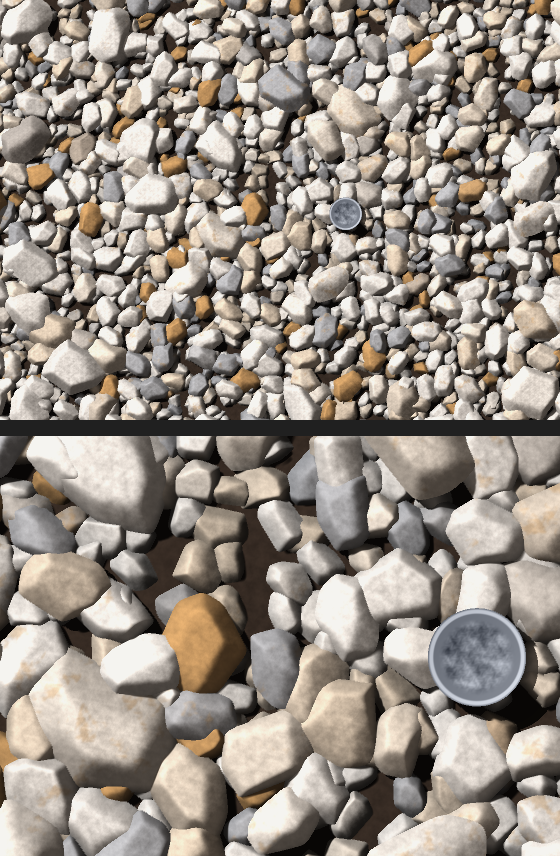
Top: the whole. Bottom: its middle third, enlarged.
This texture is drawn by a Shadertoy shader. Its source:

```glsl
// Sunlit gravel: three sizes of faceted stones piled as one height field, with a coin.
// Each stone is a soft minimum of tilted planes in a jittered cell, and the shadows
// come from a short march over the heights toward the sun.

const float TAU = 6.2831853;
const vec3 SUN = vec3(-0.53, 0.43, 0.73);
const vec2 COIN_CENTER = vec2(0.823, 0.491);
const float COIN_RADIUS = 0.039;
const float COIN_ID = -1.0;

const vec3 WHITE = vec3(0.95, 0.94, 0.925);
const vec3 BEIGE = vec3(0.88, 0.82, 0.74);
const vec3 SLATE = vec3(0.69, 0.70, 0.72);
const vec3 OCHRE = vec3(0.78, 0.61, 0.40);
const vec3 SOIL = vec3(0.30, 0.24, 0.20);
const vec3 SHADE = vec3(0.37, 0.345, 0.325);

struct Surface { float height; vec2 slope; float id; };

float hash1(float x) { return fract(sin(x) * 4375.85); }

vec4 hash4(vec2 c) {
    vec4 h = fract(c.xyxy * vec4(0.1031, 0.1030, 0.0973, 0.1099));
    h += dot(h, h.wzxy + 33.33);
    return fract((h.xxyz + h.yzzw) * h.zywx);
}

// Layered sines, roughly -1 to 1
float mottle(vec2 p) {
    float sum = 0.0, gain = 0.5;
    for (int i = 0; i < 4; i++) {
        sum += gain * sin(p.x + 1.7 * sin(p.y)) * cos(p.y + 1.3 * sin(p.x * 0.8));
        p = mat2(1.3, 1.5, -1.5, 1.3) * p + 2.1;
        gain *= 0.65;
    }
    return sum;
}

// Height and slope of one stone, in units of its cell
vec3 stone(vec2 q, float id) {
    const float CRISP = 20.0;
    float size = mix(0.43, 0.62, hash1(id * 71.3));
    float axis = TAU * hash1(id * 39.7);
    vec2 tilt = 0.55 * (vec2(hash1(id * 53.1), hash1(id * 87.9)) - 0.5);
    float cap = mix(0.27, 0.42, hash1(id * 23.3)) + dot(q, tilt);
    float total = exp(-CRISP * cap);
    vec2 slope = tilt * total;
    for (float k = 0.0; k < 7.0; k++) {
        float r = hash1(id * 157.3 + k * 12.99);
        float angle = TAU * (k + 0.7 * r) / 7.0;
        vec2 dir = vec2(cos(angle), sin(angle));
        float reach = size * (0.72 + 0.46 * abs(cos(angle - axis)));
        float steep = mix(0.8, 2.8, fract(r * 7.31));
        float weight = exp(-CRISP * steep * (reach - dot(q, dir)));
        total += weight;
        slope -= dir * steep * weight;
    }
    return vec3(-log(total) / CRISP, slope / total);
}

// Adds one size of stones to the pile
void scatter(vec2 p, float cell, float seed, float density, float lift, inout Surface top) {
    p /= cell;
    vec2 home = floor(p);
    for (int j = -1; j <= 1; j++)
    for (int i = -1; i <= 1; i++) {
        vec2 c = home + vec2(i, j);
        vec4 r = hash4(c + seed);
        vec2 q = p - c - 0.5 - 0.7 * (r.xy - 0.5);
        if (r.w > density || dot(q, q) > 0.9) continue;
        vec3 s = stone(q, r.z + 0.1);
        float height = lift + cell * (s.x + 0.22 * r.x);
        if (s.x > 0.0 && height > top.height) top = Surface(height, s.yz, r.z + 0.1);
    }
}

Surface gravel(vec2 p) {
    if (distance(p, COIN_CENTER) < COIN_RADIUS) return Surface(0.036, vec2(0), COIN_ID);
    Surface top = Surface(0.0, vec2(0), 0.0);
    scatter(p, 0.034, 17.0, 0.95, 0.0, top);
    scatter(p, 0.057, 71.0, 0.82, 0.007, top);
    scatter(p, 0.100, 133.0, 0.22, 0.008, top);
    return top;
}

float sunlight(vec2 p, float height) {
    float lit = 1.0;
    for (float k = 1.0; k <= 5.0; k++) {
        float t = 0.0062 * k;
        float ray = height + t * SUN.z / length(SUN.xy);
        float gap = ray - gravel(p + t * normalize(SUN.xy)).height;
        lit = min(lit, smoothstep(-0.003, 0.0, gap));
    }
    return lit;
}

vec3 stoneColor(vec2 p, float id) {
    float kind = hash1(id * 311.7);
    vec3 color = mix(WHITE, BEIGE, smoothstep(0.35, 0.75, kind));
    color = mix(color, SLATE, smoothstep(0.78, 0.82, kind));
    color = mix(color, OCHRE, smoothstep(0.93, 0.95, kind));
    float stain = smoothstep(0.25, 0.8, mottle(p * 75.0 + id * 40.0));
    color = mix(color, OCHRE, 0.4 * stain * step(0.6, hash1(id * 419.1)));
    return color * (1.0 + 0.07 * mottle(p * 330.0 + id * 90.0));
}

vec3 coinColor(vec2 p) {
    vec2 q = (p - COIN_CENTER) / COIN_RADIUS;
    float r = length(q);
    float relief = mottle(q * 5.0) * (1.0 - smoothstep(0.6, 0.8, r));
    float rim = smoothstep(0.87, 0.91, r) * (1.0 - smoothstep(0.95, 1.0, r));
    return vec3(0.46, 0.48, 0.52) + 0.25 * relief + 0.32 * rim - 0.08 * dot(q, SUN.xy);
}

vec3 shade(vec2 p) {
    Surface s = gravel(p);
    if (s.id == COIN_ID) return coinColor(p);
    vec3 albedo = s.id > 0.0 ? stoneColor(p, s.id) : SOIL;
    vec2 bump = 0.17 * vec2(mottle(p * 210.0), mottle(p.yx * 210.0 + 5.0));
    vec3 normal = normalize(vec3(-s.slope + bump, 1.0));
    float sun = max(dot(normal, SUN), 0.0) * sunlight(p, s.height);
    float open = mix(0.3, 1.0, smoothstep(0.002, 0.024, s.height));
    vec3 color = albedo * (SHADE * open * (0.65 + 0.35 * normal.z) + 0.82 * sun);
    return min(color, vec3(0.96, 0.955, 0.94));
}

void mainImage(out vec4 fragColor, in vec2 fragCoord) {
    // Two diagonal samples smooth the edges
    vec2 shift = vec2(0.25, 0.25);
    vec3 color = shade((fragCoord + shift) / iResolution.y);
    color += shade((fragCoord - shift) / iResolution.y);
    fragColor = vec4(0.5 * color, 1.0);
}
```
